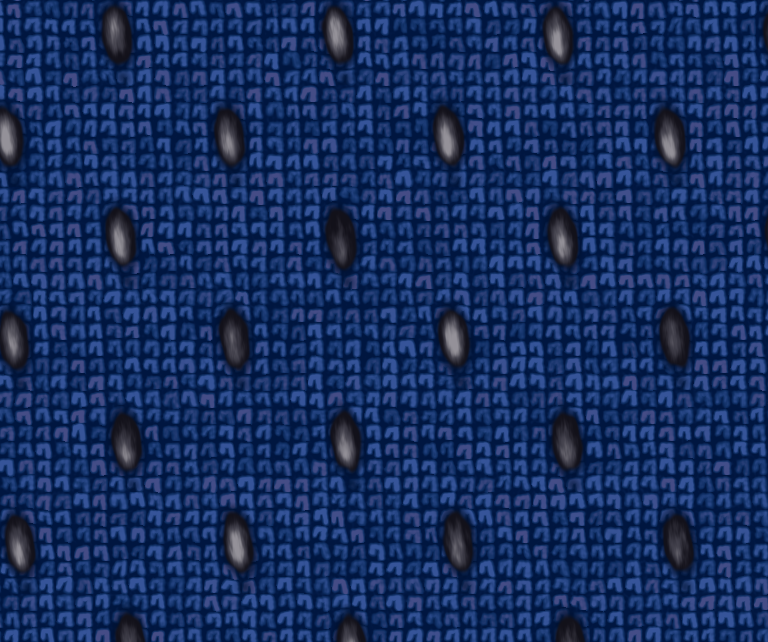
Give the GLSL for this texture, as a Shadertoy shader.

```glsl
const vec2 HOLE_PITCH = vec2(0.2867, 0.1324);
const vec2 HOLE_ORIGIN = vec2(0.0247, 0.129);
const vec2 HOLE_RADIUS = vec2(0.0205, 0.0405);
const vec2 STITCHES_PER_HOLE = vec2(12.0, 6.0);
const float SHEAR = 0.0246;

const vec3 BLUE_SHADE = vec3(0.0, 0.085, 0.25);
const vec3 BLUE_MID = vec3(0.06, 0.185, 0.395);
const vec3 BLUE_LIT = vec3(0.21, 0.33, 0.60);
const vec3 VIOLET_LIT = vec3(0.29, 0.29, 0.50);
const vec3 GREY_DARK = vec3(0.07, 0.065, 0.10);
const vec3 GREY_MID = vec3(0.24, 0.235, 0.28);
const vec3 GREY_LIT = vec3(0.58, 0.57, 0.60);

vec2 hash2(vec2 p) {
    vec3 q = fract(p.xyx * vec3(0.1031, 0.1030, 0.0973));
    q += dot(q, q.yzx + 33.33);
    return fract((q.xx + q.yz) * q.zy);
}

float cornerSlope(vec2 cell, vec2 corner, vec2 f) {
    return dot(hash2(cell + corner) * 2.0 - 1.0, f - corner);
}

// Gradient noise, roughly -0.7 to 0.7
float gradientNoise(vec2 p) {
    vec2 i = floor(p), f = p - i;
    vec2 u = f * f * f * (f * (f * 6.0 - 15.0) + 10.0);
    float low = mix(cornerSlope(i, vec2(0, 0), f), cornerSlope(i, vec2(1, 0), f), u.x);
    float high = mix(cornerSlope(i, vec2(0, 1), f), cornerSlope(i, vec2(1, 1), f), u.x);
    return mix(low, high, u.y);
}

float segmentDistance(vec2 p, vec2 a, vec2 b) {
    vec2 pa = p - a, ba = b - a;
    return length(pa - ba * clamp(dot(pa, ba) / dot(ba, ba), 0.0, 1.0));
}

// Hooked loop: short left foot, arched top, long right leg
float stitchDistance(vec2 f) {
    vec2 foot = vec2(-0.30, -0.12), left = vec2(-0.20, 0.20);
    vec2 right = vec2(0.17, 0.24), leg = vec2(0.20, -0.32);
    float d = min(segmentDistance(f, foot, left), segmentDistance(f, left, right));
    return min(d, segmentDistance(f, right, leg));
}

vec3 ramp(vec3 dark, vec3 mid, vec3 lit, float t) {
    return mix(mix(dark, mid, smoothstep(0.0, 0.5, t)), lit, smoothstep(0.4, 1.0, t));
}

// Index of the nearest hole in a brick lattice
vec2 nearestHole(vec2 cell) {
    float row = round(cell.y);
    float shift = 0.5 * mod(row, 2.0);
    return vec2(round(cell.x - shift) + shift, row);
}

vec3 knit(vec2 s, float band, float nearHole) {
    s += 0.22 * vec2(gradientNoise(s * 0.7), gradientNoise(s * 0.7 + 41.0));
    vec2 id = floor(s), f = s - id - 0.5;
    vec2 rnd = hash2(id + 70.0);
    f += (rnd - 0.5) * vec2(0.08, 0.14);

    float yarn = smoothstep(0.31, 0.03, stitchDistance(f));
    float groove = smoothstep(0.52, 0.32, abs(f.x));
    float fibre = gradientNoise(s * vec2(5.0, 4.0) + 9.0);
    float t = yarn * mix(0.6, 1.05, rnd.x) * mix(groove, 1.0, 0.35 + 0.5 * band);
    t += 0.25 * fibre + 0.12 * gradientNoise(s * 0.45 + 17.0) + 0.06 * band;

    float violet = smoothstep(0.55, 1.0, rnd.y + 0.3 * nearHole + 0.12 * band);
    return ramp(BLUE_SHADE, BLUE_MID, mix(BLUE_LIT, VIOLET_LIT, 0.75 * violet), t);
}

// Pale backing seen through a hole; e is the position in hole radii
vec3 backing(vec2 e, vec2 id) {
    vec2 rnd = hash2(id * 2.0 + 130.0);
    vec2 glint = e - vec2(-0.12, mix(-0.55, 0.15, rnd.x));
    float t = exp(-dot(glint * glint, vec2(3.0, 1.5))) * mix(0.5, 1.1, rnd.y);
    t += 0.28 * gradientNoise(e * vec2(3.0, 1.8) + id * 7.0);
    t += 0.12 * gradientNoise(e * vec2(9.0, 4.0) + id * 13.0);
    t *= smoothstep(1.1, 0.5, length(e));
    return ramp(GREY_DARK, GREY_MID, GREY_LIT, t);
}

void mainImage(out vec4 fragColor, in vec2 fragCoord) {
    // Slightly sheared cloth space, canvas width = 1
    vec2 q = fragCoord / iResolution.x - HOLE_ORIGIN;
    q.x += SHEAR * q.y;
    vec2 cell = q / HOLE_PITCH;
    vec2 id = nearestHole(cell);

    // Leaning, uneven ellipse
    vec2 d = q - id * HOLE_PITCH + (hash2(id + 25.0) - 0.5) * 0.004;
    d.x += 0.09 * d.y;
    vec2 e = d / HOLE_RADIUS;
    float r = length(e) + 0.16 * gradientNoise(e * 1.6 + id * 5.0);

    // Stitches spread around the holes
    float nearHole = exp(-1.2 * dot(e, e));
    float band = 0.5 - 0.5 * cos(6.28318 * cell.y);
    vec2 s = (q - 0.25 * d * nearHole) / HOLE_PITCH * STITCHES_PER_HOLE;
    vec3 col = knit(s, band, exp(-0.5 * dot(e, e)));

    // Dark rim and the pinched gap below
    vec2 pinch = (e - vec2(0.1, -1.4)) * vec2(2.2, 4.0);
    float rim = smoothstep(1.4, 0.95, r);
    col = mix(col, BLUE_SHADE * 0.75, max(0.7 * rim, 0.6 * exp(-dot(pinch, pinch))));
    col = mix(col, backing(e, id), smoothstep(1.04, 0.84, r));
    fragColor = vec4(col, 1.0);
}
```
